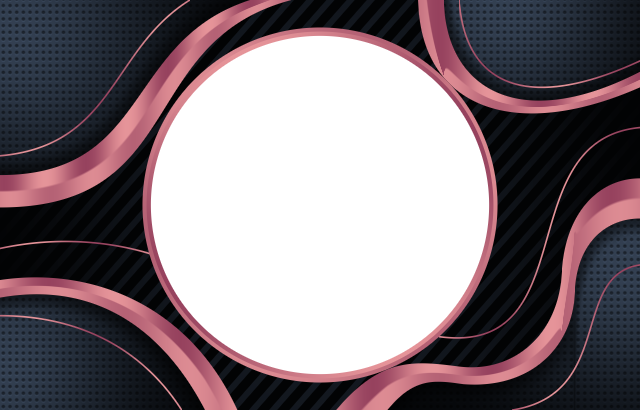
Reproduce this background procedurally as a Shadertoy shader.

```glsl
const vec3 ROSE_DARK = vec3(0.59, 0.26, 0.37);
const vec3 ROSE_LIGHT = vec3(0.90, 0.58, 0.60);

float pixelSize() { return 100.0 / iResolution.y; }

float cover(float d) { return clamp(d / pixelSize() + 0.5, 0.0, 1.0); }

// Signed distance above a cubic Bezier whose x always grows
float above(vec2 p, mat4x2 curve) {
    float lo = 0.0, hi = 1.0, t = 0.5, s = 0.5;
    for (int i = 0; i < 15; i++) {
        t = 0.5 * (lo + hi);
        s = 1.0 - t;
        float x = (curve * vec4(s*s*s, 3.0*s*s*t, 3.0*s*t*t, t*t*t)).x;
        if (x < p.x) lo = t; else hi = t;
    }
    vec2 q = p - curve * vec4(s*s*s, 3.0*s*s*t, 3.0*s*t*t, t*t*t);
    vec2 dir = normalize(curve * vec4(-s*s, s*s - 2.0*s*t, 2.0*s*t - t*t, t*t));
    return dir.x * q.y - dir.y * q.x;
}

vec3 rose(float phase) {
    return mix(ROSE_DARK, ROSE_LIGHT, 0.5 - 0.5 * cos(6.2832 * phase));
}

// Two-faced metallic band between an upper and a lower edge
vec3 ribbon(vec3 col, float up, float low, float phase) {
    float across = up / min(up - low, -0.01);
    vec3 topFace = rose(phase);
    vec3 lowFace = mix(rose(phase + 0.42), vec3(0.83, 0.51, 0.55), 0.5);
    vec3 metal = mix(topFace, lowFace, smoothstep(0.46, 0.54, across));
    return mix(col, metal, cover(-up) * cover(low));
}

vec3 thinLine(vec3 col, vec2 p, mat4x2 curve) {
    float inside = step(curve[0].x, p.x) * step(p.x, curve[3].x);
    float line = cover(0.2 - abs(above(p, curve))) * inside;
    return mix(col, rose(p.x / 32.0 + 0.25), line);
}

// Dark stripes fading out at both sides
vec3 stripes(vec2 p) {
    float across = dot(p, vec2(0.75, -0.66)) / 3.7;
    float d = (abs(fract(across) - 0.5) - 0.2) * 3.7;
    float glow = smoothstep(88.0, 25.0, length((p - vec2(78, 46)) * vec2(1.0, 0.7)));
    vec3 lit = mix(vec3(0.008, 0.01, 0.014), vec3(0.075, 0.095, 0.125), glow);
    return mix(lit, vec3(0.008, 0.01, 0.014), cover(d));
}

// Slate sheet with embossed dots, lit from one point
vec3 panel(vec2 p, vec2 light, float reach) {
    float glow = exp(-dot(p - light, p - light) / (reach * reach));
    vec3 col = mix(vec3(0.015, 0.02, 0.028), vec3(0.20, 0.25, 0.32), glow);
    vec2 cell = (fract(p / 1.63) - 0.5) * 1.63;
    float soft = max(pixelSize(), 0.15);
    float pit = 1.0 - smoothstep(0.42 - soft, 0.42 + soft, length(cell));
    float rim = 1.0 - smoothstep(0.4 - soft, 0.4 + soft, length(cell + vec2(0.0, 0.3)));
    col *= 1.0 + 0.25 * rim;
    return mix(col, col * 0.48, pit);
}

vec3 addPanel(vec3 col, vec2 p, float d, vec2 light, float reach) {
    vec3 sheet = panel(p, light, reach) * mix(0.5, 1.0, smoothstep(0.0, 5.0, d));
    return mix(col, sheet, cover(d));
}

void mainImage(out vec4 fragColor, in vec2 fragCoord) {
    vec2 p = fragCoord * pixelSize();
    vec3 col = stripes(p);

    // Ribbon edges
    float upTL = above(p, mat4x2(0, 57.3, 37, 57.3, 30, 90, 61, 100));
    float lowTL = above(p, mat4x2(0, 49.4, 46, 49.4, 33, 90, 71.1, 100));
    float upTR = above(p, mat4x2(108.3, 100, 108.5, 79, 126, 67, 156.1, 82.5));
    float lowTR = above(p, mat4x2(102, 100, 102.5, 74, 125, 65, 156.1, 78.7));
    float upBL = above(p, mat4x2(0, 31.7, 22, 35, 46, 26, 57.9, 0));
    float lowBL = above(p, mat4x2(0, 27.4, 20, 31, 38, 23, 50, 0));
    mat4x2 upper = mat4x2(82, 0, 93, 13, 101, 12, 112, 10.6);
    if (p.x > 112.0) upper = mat4x2(112, 10.6, 125, 9, 136, 18, 137, 33);
    if (p.x > 137.0) upper = mat4x2(137, 33, 137.6, 48, 146, 56.5, 156.1, 56.5);
    mat4x2 lower = mat4x2(94.5, 0, 101, 8, 106, 7.3, 113, 6.3);
    if (p.x > 113.0) lower = mat4x2(113, 6.3, 130, 5, 140, 16, 140.2, 29);
    if (p.x > 140.2) lower = mat4x2(140.2, 29, 140.8, 41, 148, 46.7, 156.1, 46.7);
    float upBR = above(p, upper);
    float lowBR = above(p, lower);

    // Dotted corner panels
    col = addPanel(col, p, upTL, vec2(3, 92), 34.0);
    col = addPanel(col, p, upTR, vec2(122, 99), 30.0);
    col = addPanel(col, p, -lowBL, vec2(0, 11), 30.0);
    col = addPanel(col, p, -lowBR, vec2(153, 36), 32.0);

    // Fine accent lines
    col = thinLine(col, p, mat4x2(0, 62, 28, 64.5, 27, 88, 46.3, 100));
    col = thinLine(col, p, mat4x2(112, 100, 113.5, 78, 130, 73, 156.2, 85.2));
    col = thinLine(col, p, mat4x2(0, 39.4, 12, 42, 25, 41.7, 37, 38));
    col = thinLine(col, p, mat4x2(0, 23, 18, 23, 34, 16, 44.3, 0));
    col = thinLine(col, p, mat4x2(107, 17.9, 143, 13, 124, 66, 156.2, 68.9));
    col = thinLine(col, p, mat4x2(125, 0, 150, 4, 139, 33, 156.2, 35.4));

    // Metallic ribbons
    col = ribbon(col, upTL, lowTL, (p.x - 21.0) / 20.0);
    col = ribbon(col, upTR, lowTR, (p.x - 107.0) / 25.0);
    col = ribbon(col, upBL, lowBL, (p.x - 12.0) / 32.0);
    col = ribbon(col, upBR, lowBR, (p.x - 91.0) / 29.0);

    // Framed white disc
    vec2 q = p - vec2(78.05, 50);
    float r = length(q), turn = atan(q.y, q.x) / 6.2832;
    vec3 frame = mix(rose(turn * 2.0 + 0.85), rose(turn * 3.0 + 0.4) * 0.5 + vec3(0.41, 0.25, 0.27), cover(r - 42.3));
    col = mix(col, frame, cover(43.3 - r));
    col = mix(col, vec3(1), cover(41.25 - r));
    fragColor = vec4(col, 1);
}
```
